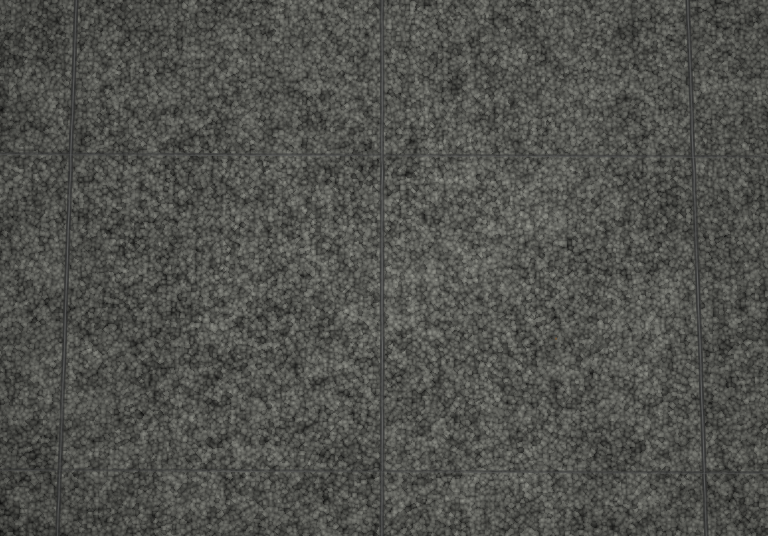
Write a Shadertoy shader that draws this texture.

```glsl
// Grey carpet tiles seen from above, in slight perspective.
// Staggered cellular grains give the wool loops, layered noise adds clumps and
// fibres, and fine grooves with a pale core mark the joints between tiles.

#define TILE_ORIGIN vec2(0.4975, 0.0846) // a joint crossing, canvas width = 1
#define TILE_HEIGHT 0.4115
#define TILE_WIDTH vec2(0.4225, 0.398)   // at the bottom and top edges
#define GRAINS 66.0                      // loops along one tile side
#define JITTER 0.85
#define GROOVE vec2(0.0030, 0.0017)      // half widths: upright, level
#define CORE vec2(0.0008, 0.0006)
#define BASE_LIGHT 0.322
#define WOOL_TINT vec3(1.0, 1.008, 0.955)
#define JOINT_TINT vec3(0.99, 1.0, 0.995)
#define FLECK vec3(0.724, 0.257, 0.0022) // stray fibre: position and radius

float hash(vec2 p) {
    return fract(sin(dot(p, vec2(127.1, 311.7))) * 43758.5453);
}

float noise(vec2 p) {
    vec2 i = floor(p), f = fract(p);
    f = f * f * (3.0 - 2.0 * f);
    return mix(mix(hash(i), hash(i + vec2(1, 0)), f.x),
               mix(hash(i + vec2(0, 1)), hash(i + vec2(1, 1)), f.x), f.y);
}

// Nearest loop on a grid with alternate columns shifted:
// x = distance to its centre, y = its random shade
vec2 loops(vec2 p, float seed) {
    vec2 cell = floor(p);
    vec2 nearest = vec2(9.0, 0.0);
    for (int j = -2; j <= 1; j++) {
        for (int i = -1; i <= 1; i++) {
            vec2 c = cell + vec2(i, j);
            vec2 id = c + seed;
            vec2 shift = vec2(hash(id), hash(id + 37.2)) - 0.5;
            vec2 centre = c + 0.5 + JITTER * shift;
            centre.y += 0.5 * mod(c.x, 2.0);
            float d = length(p - centre);
            if (d < nearest.x) nearest = vec2(d, hash(id + 71.9));
        }
    }
    return nearest;
}

// Antialiased coverage of a line of given half width
float line(float d, float halfWidth, float pixel) {
    return clamp((halfWidth - abs(d)) / pixel + 0.5, 0.0, 1.0);
}

void mainImage(out vec4 fragColor, in vec2 fragCoord) {
    float pixel = 1.0 / iResolution.x;
    vec2 p = fragCoord * pixel;
    float top = iResolution.y * pixel;

    // Tile coordinates, narrowing towards the top
    vec2 size = vec2(mix(TILE_WIDTH.x, TILE_WIDTH.y, p.y / top), TILE_HEIGHT);
    vec2 tilted = p - TILE_ORIGIN + vec2(0.0, 0.004 * (p.x - 0.5));
    vec2 t = tilted / size;
    vec2 tile = floor(t);

    // Wool: rounded loops, dark gaps, clumps and fine fibres
    vec2 grain = loops(t * GRAINS, dot(tile, vec2(13.7, 29.3)));
    float light = BASE_LIGHT + 0.14 * (grain.y - 0.5) + 0.20 * (0.40 - grain.x);
    light += 0.09 * (noise(p * 65.0) - 0.5) + 0.05 * (noise(p * 17.0) - 0.5);
    light += 0.14 * (noise(p * vec2(380.0, 330.0)) - 0.5);
    light += 0.012 * (hash(tile + 5.0) - 0.5);
    vec3 color = light * WOOL_TINT;

    // Stray warm fibre
    float fleck = 1.0 - smoothstep(0.3, 1.0, length(p - FLECK.xy) / FLECK.z);
    color = mix(color, vec3(0.47, 0.34, 0.19), 0.75 * fleck);

    // Joints: dark groove with a pale core, worn unevenly along its length
    vec2 joint = (t - floor(t + 0.5)) * size;
    joint.x += 0.0008 * (noise(vec2(p.y * 40.0, tile.y)) - 0.5);
    float wear = noise(p * 45.0);
    float level = line(joint.y, GROOVE.y, pixel);
    float upright = line(joint.x, GROOVE.x, pixel);
    color = mix(color, 0.235 * JOINT_TINT, level * (0.45 + 0.3 * wear));
    color = mix(color, 0.205 * JOINT_TINT, upright * (0.65 + 0.25 * wear));
    float levelCore = line(joint.y + 0.0014, CORE.y, pixel);
    float uprightCore = line(joint.x, CORE.x, pixel);
    color = mix(color, 0.38 * JOINT_TINT, levelCore * (0.2 + 0.45 * wear));
    color = mix(color, 0.40 * JOINT_TINT, uprightCore * (0.45 + 0.45 * wear));

    // Soft falloff towards the corners
    vec2 fromCentre = p - vec2(0.53, 0.5 * top);
    color *= 1.075 - 0.6 * dot(fromCentre, fromCentre);

    fragColor = vec4(clamp(color, 0.0, 1.0), 1.0);
}
```
